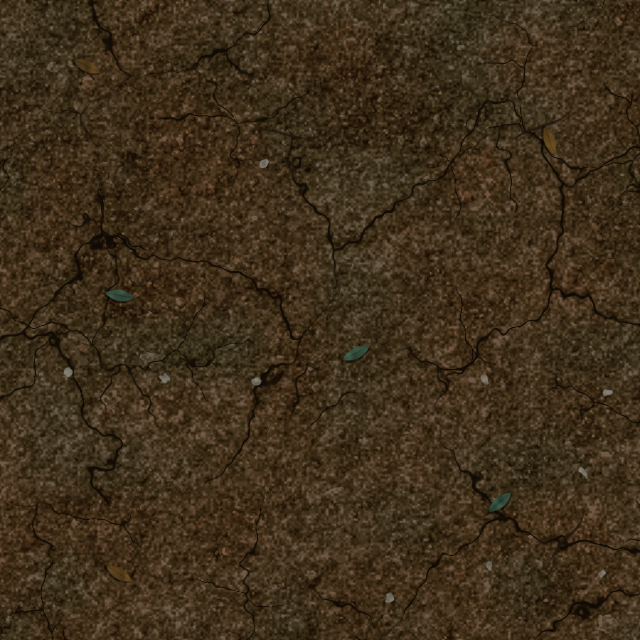
Write a WebGL 1 fragment shader that draws this texture.

```glsl
precision highp float;
// Dry brown soil: fine grit, small stones, branching cracks, a few leaves and twigs.
uniform vec2 u_resolution;

// Soil ramp, darkest to lightest; a tone of 0 to 5 picks along it.
const vec3 PIT = vec3(0.10, 0.05, 0.01);
const vec3 SHADE = vec3(0.15, 0.10, 0.04);
const vec3 EARTH = vec3(0.20, 0.15, 0.07);
const vec3 SOIL = vec3(0.26, 0.20, 0.11);
const vec3 DUST = vec3(0.33, 0.26, 0.18);
const vec3 STONE = vec3(0.42, 0.36, 0.29);
const vec3 CRACK = vec3(0.055, 0.035, 0.015);
const vec3 OCHRE_LEAF = vec3(0.36, 0.26, 0.11);
const vec3 TEAL_LEAF = vec3(0.22, 0.32, 0.25);
const vec3 TWIG = vec3(0.12, 0.085, 0.05);
const vec3 CHIP = vec3(0.47, 0.45, 0.41);
const float SOIL_TONE = 2.75;
const float GRIT = 2.9;
const float RELIEF = 4.5;
const float CRACK_WIDTH = 0.0021;
const vec2 LIGHT = vec2(-0.6, 0.8);

float hash(vec2 p) {
  vec3 q = fract(p.xyx * 0.1031);
  q += dot(q, q.yzx + 33.33);
  return fract((q.x + q.y) * q.z);
}
vec2 hash2(vec2 p) { return vec2(hash(p + 17.3), hash(p + 71.9)); }

float noise(vec2 p) {
  vec2 i = floor(p), f = fract(p);
  f = f * f * (3.0 - 2.0 * f);
  return mix(mix(hash(i), hash(i + vec2(1, 0)), f.x),
             mix(hash(i + vec2(0, 1)), hash(i + 1.0), f.x), f.y);
}
float fbm(vec2 p) {
  float sum = 0.0, amp = 0.53;
  for (int i = 0; i < 4; i++) {
    sum += amp * noise(p);
    p = mat2(1.6, 1.2, -1.2, 1.6) * p + 9.7;
    amp *= 0.5;
  }
  return sum;
}
vec2 turn(vec2 p, float a) { return mat2(cos(a), -sin(a), sin(a), cos(a)) * p; }
float fill(float d) { return 1.0 - smoothstep(-0.8, 0.8, d * u_resolution.y); }

// Lays one size of lit, shadowed stones over the tone; tint marks reddish ones.
void layStones(vec2 p, float scale, float density, inout float tone, inout float tint) {
  vec2 q = p * scale, cell = floor(q);
  for (int j = -1; j <= 1; j++) for (int i = -1; i <= 1; i++) {
    vec2 id = cell + vec2(i, j);
    float here = step(hash(id + scale), density);
    vec2 rnd = hash2(id + scale * 1.7);
    vec2 d = q - id - 0.15 - 0.7 * hash2(id + scale * 2.3);
    float radius = mix(0.19, 0.44, rnd.x * rnd.x);
    vec2 e = turn(d, rnd.y * 6.28) * vec2(0.85, 1.2);
    float edge = length(e) - radius * (0.7 + 0.6 * noise(e * 2.2 / radius + id * 5.0));
    float shadow = 1.0 - smoothstep(-0.05, 0.2, length(d + LIGHT * 0.13) - radius);
    float cover = here * fill(edge / scale);
    float lit = clamp(dot(d, LIGHT) / radius, -1.0, 1.0);
    tone -= 0.8 * here * shadow * (1.0 - cover);
    tone = mix(tone, 2.45 + 1.4 * rnd.y + 0.75 * lit, cover);
    tint = mix(tint, step(0.86, hash(id + 4.4)), cover);
  }
}

// Distance to the nearest border between scattered cells.
float borderDistance(vec2 p) {
  vec2 cell = floor(p), nearest = vec2(9.0);
  for (int j = -1; j <= 1; j++) for (int i = -1; i <= 1; i++) {
    vec2 id = cell + vec2(i, j), r = id + hash2(id) - p;
    if (dot(r, r) < dot(nearest, nearest)) nearest = r;
  }
  float border = 9.0;
  for (int j = -2; j <= 2; j++) for (int i = -2; i <= 2; i++) {
    vec2 id = cell + vec2(i, j), r = id + hash2(id) - p, gap = r - nearest;
    if (dot(gap, gap) > 0.0001) border = min(border, dot(0.5 * (r + nearest), normalize(gap)));
  }
  return border;
}
// Broken, meandering cracks: x is the gap, y its soft dark margin.
vec2 cracks(vec2 p, float scale, float width, float cutoff) {
  vec2 bend = vec2(fbm(p * 9.0), fbm(p * 9.0 + 40.0)) - 0.5;
  vec2 jag = vec2(noise(p * 75.0), noise(p * 75.0 + 30.0)) - 0.5;
  float d = borderDistance((p + 0.13 * bend + 0.011 * jag) * scale + scale) / scale;
  float present = smoothstep(cutoff, cutoff + 0.16, noise(p * scale * 1.4 + 5.0 * scale));
  float w = width * present * (0.45 + 0.9 * noise(p * 38.0));
  return present * vec2(fill(d - w), 1.0 - smoothstep(0.0, 4.5 * width, d));
}

// One item per grid cell: offset from its centre, randomly turned.
vec2 scatter(vec2 p, float grid, float seed, out vec2 id) {
  id = floor(p * grid) + seed;
  return turn((fract(p * grid) - 0.3 - 0.4 * hash2(id)) / grid, 6.28 * hash(id + 3.1));
}
float almond(vec2 p, float halfLength, float halfWidth) {
  float r = (halfLength * halfLength + halfWidth * halfWidth) / (2.0 * halfWidth);
  return length(vec2(p.x, abs(p.y) + r - halfWidth)) - r;
}

void main() {
  vec2 p = gl_FragCoord.xy / u_resolution.y;

  // Ground tone: broad patches, lumpy relief, stones, then grit.
  float tone = SOIL_TONE + 2.2 * (fbm(p * 6.0) - 0.5), tint = 0.0;
  tone += RELIEF * (fbm(p * 26.0) - fbm(p * 26.0 + LIGHT * 0.25));
  layStones(p, 100.0, 0.7, tone, tint);
  layStones(p, 52.0, 0.32, tone, tint);
  layStones(p, 27.0, 0.1, tone, tint);
  tone += GRIT * (noise(p * 260.0) - 0.5) + 0.6 * GRIT * (noise(p * 135.0 + 8.0) - 0.5);

  vec2 crack = max(cracks(p, 3.3, CRACK_WIDTH, 0.36), cracks(p, 6.5, 0.5 * CRACK_WIDTH, 0.5));
  tone -= 0.9 * crack.y;

  vec3 color = mix(PIT, SHADE, clamp(tone, 0.0, 1.0));
  color = mix(color, EARTH, clamp(tone - 1.0, 0.0, 1.0));
  color = mix(color, SOIL, clamp(tone - 2.0, 0.0, 1.0));
  color = mix(color, DUST, clamp(tone - 3.0, 0.0, 1.0));
  color = mix(color, STONE, clamp(tone - 4.0, 0.0, 1.0));
  color *= 1.0 + (0.22 * (noise(p * 11.0) - 0.5) + 0.1 * tint) * vec3(0.6, -0.3, -0.7);
  color = mix(color, CRACK, 0.9 * crack.x);

  // Litter: bent twigs, leaves with a midrib, pale chips.
  vec2 id;
  vec2 q = scatter(p, 3.0, 11.0, id);
  q.y += 0.012 * sin(q.x * 35.0) + 0.004 * (noise(p * 60.0) - 0.5);
  color = mix(color, TWIG, 0.8 * fill(almond(q, 0.05, 0.0026)) * step(hash(id), 0.55));
  q = scatter(p, 3.0, 47.0, id);
  float leafHere = step(hash(id), 0.65);
  vec3 leaf = mix(OCHRE_LEAF, TEAL_LEAF, step(0.6, hash(id + 8.0)));
  leaf *= 0.7 + 0.5 * noise(p * 110.0) - 0.2 * fill(abs(q.y) - 0.0007);
  color *= 1.0 - 0.45 * leafHere * fill(almond(q + 0.002, 0.025, 0.01));
  color = mix(color, leaf, leafHere * fill(almond(q, 0.023, 0.0085)));
  q = scatter(p, 6.0, 83.0, id);
  float chip = fill(length(q * vec2(0.8, 1.2)) - 0.003 - 0.006 * noise(q * 180.0 + id));
  color = mix(color, CHIP * (0.75 + 0.4 * noise(p * 160.0)), chip * step(hash(id), 0.4));

  gl_FragColor = vec4(color, 1.0);
}
```
